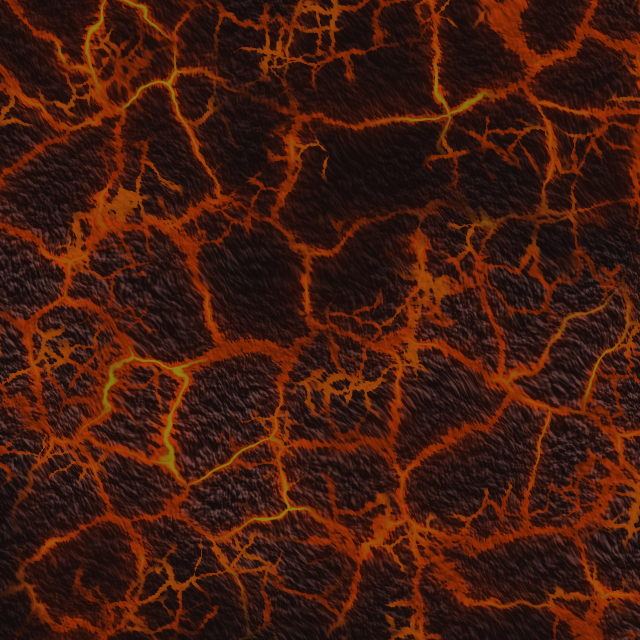
A Shadertoy shader for this texture:

```glsl
vec2 hash2(vec2 p) {
    p = vec2(dot(p, vec2(127.1, 311.7)), dot(p, vec2(269.5, 183.3)));
    return fract(sin(p) * 43758.55);
}

// Layered, rotated sines: smooth at large scale, ragged at small scale
vec2 waves(vec2 p) {
    vec2 sum = vec2(0.0);
    float amp = 0.5;
    for (int i = 0; i < 5; i++) {
        p = mat2(1.4, 1.2, -1.2, 1.4) * p + 1.7;
        sum += amp * sin(p.yx + 1.3 * sin(0.7 * p) + sum);
        amp *= 0.52;
    }
    return sum;
}

// x: distance to the nearest cell border, y: closeness measure to a junction
vec2 cracks(vec2 p) {
    vec2 cell = floor(p), f = fract(p), nearest = vec2(0.0);
    float best = 9.0;
    for (int y = -2; y <= 2; y++)
    for (int x = -2; x <= 2; x++) {
        vec2 g = vec2(x, y);
        vec2 r = g + 0.05 + 0.9 * hash2(cell + g) - f;
        if (dot(r, r) < best) { best = dot(r, r); nearest = r; }
    }
    float border = 9.0, gap = 9.0, junction = 9.0;
    for (int y = -2; y <= 2; y++)
    for (int x = -2; x <= 2; x++) {
        vec2 g = vec2(x, y);
        vec2 r = g + 0.05 + 0.9 * hash2(cell + g) - f;
        float between = length(r - nearest);
        if (between > 0.001) {
            float d = 0.5 * (dot(r, r) - best);
            border = min(border, d / between);
            junction = min(junction, max(gap, d));
            gap = min(gap, d);
        }
    }
    return vec2(border, junction);
}

float bumps(vec2 p) {
    vec2 cell = floor(p), f = fract(p);
    float d = 2.0;
    for (int y = -1; y <= 1; y++)
    for (int x = -1; x <= 1; x++) {
        vec2 g = vec2(x, y);
        d = min(d, length(g + hash2(cell + g) - f));
    }
    return d;
}

// Slanted slate grain lit from one side
float slate(vec2 uv) {
    vec2 p = mat2(0.8, -0.4, 0.6, 0.5) * uv * 62.0 + 0.9 * waves(uv * 9.0);
    vec2 light = vec2(0.3, 0.25);
    float slope = 0.0;
    for (int i = 0; i < 3; i++) {
        slope += bumps(p + light) - bumps(p);
        p = mat2(1.7, 0.5, -0.5, 1.7) * p + 7.0;
    }
    return clamp(0.45 + 0.75 * slope, 0.0, 1.0);
}

void mainImage(out vec4 fragColor, in vec2 fragCoord) {
    vec2 uv = fragCoord / iResolution.y;
    vec2 patches = waves(uv * 4.0 + 3.0);
    vec2 flicker = waves(uv * 15.0 + 8.0);
    float grain = slate(uv);
    float ragged = 1.0 + 0.45 * flicker.x + 1.1 * (grain - 0.45);

    // Main cracks that fade along their length and swell at junctions
    vec2 p = uv * 6.2 + 2.0;
    vec2 wide = cracks(p + 0.24 * waves(p * 1.2) + 0.03 * waves(p * 7.0));
    float strength = smoothstep(-0.8, 0.0, patches.x);
    float knot = exp(-wide.y * 10.0) * smoothstep(-0.2, 0.6, patches.y);
    float width = (0.012 + 0.024 * strength + 0.1 * knot) * ragged;
    float body = strength * (1.0 - smoothstep(0.6 * width, 1.35 * width + 0.006, wide.x));
    float core = strength * (1.0 - smoothstep(0.004, 0.024, wide.x));

    // Thin broken veins at two sizes
    float vein = 0.0, veinGlow = 0.0;
    for (float i = 0.0; i < 2.0; i++) {
        float scale = 12.0 + 8.0 * i;
        p = uv * scale + 31.0 + 9.0 * i;
        float d = cracks(p + 0.35 * waves(p * 0.9) + 0.04 * waves(p * 5.0)).x;
        float mask = smoothstep(0.05 + 0.2 * i, 0.5 + 0.1 * i, waves(uv * (7.0 + 3.0 * i) + 17.0).y);
        float thickness = (0.026 + 0.02 * mask + 0.012 * i) * ragged;
        vein = max(vein, mask * (1.0 - smoothstep(0.5 * thickness, 1.4 * thickness + 0.01, d)));
        veinGlow += mask * exp(-d * 10.0);
    }

    // Dark rock with paler dusty areas
    float dust = smoothstep(-0.4, 0.8, waves(uv * 2.6 + 11.0).x);
    vec3 color = vec3(0.07, 0.042, 0.043);
    color += vec3(0.3, 0.21, 0.2) * grain * grain * (0.2 + 0.8 * dust);

    // Red light on the rock around the cracks
    float glow = strength * (0.75 * exp(-wide.x * 14.0) + 0.26 * exp(-wide.x * 3.5));
    glow += 0.35 * veinGlow;
    color *= 1.0 - 0.45 * min(glow, 1.0);
    color += vec3(0.33, 0.07, 0.005) * glow * (0.6 + 0.9 * grain);

    // Molten orange, then yellow along the hottest lines
    float heat = max(body, 0.9 * vein);
    vec3 lava = vec3(0.55, 0.165, 0.02) * (0.88 + 0.2 * flicker.y + 0.3 * grain);
    color = mix(color, lava, 0.95 * heat);
    float hot = max(core, 0.6 * vein) * smoothstep(-0.1, 0.6, flicker.y);
    color = mix(color, vec3(0.6, 0.34, 0.04), 0.85 * hot);
    float flare = core * smoothstep(0.25, 0.7, waves(uv * 5.0 + 23.0).x);
    color = mix(color, vec3(0.55, 0.52, 0.07), 0.85 * flare);

    fragColor = vec4(color, 1.0);
}
```
